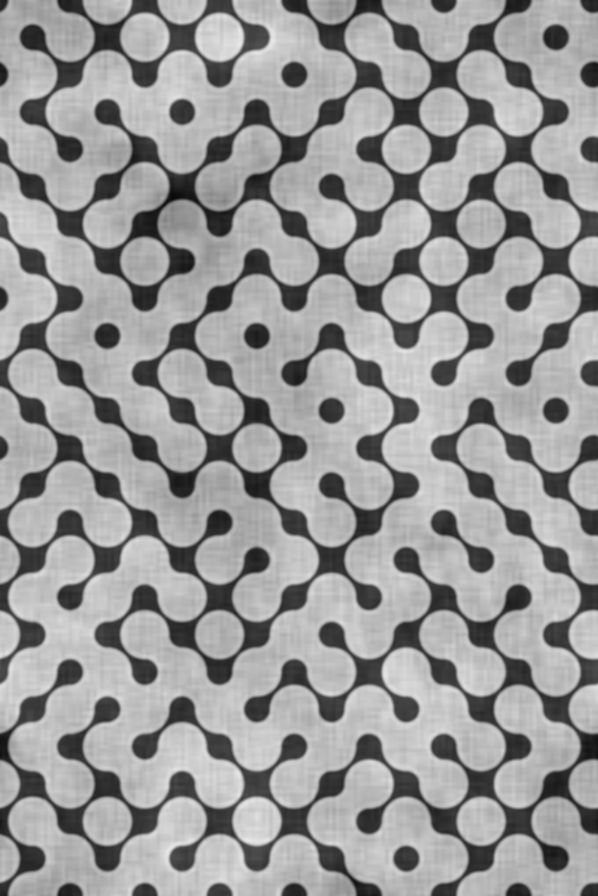
Write a Shadertoy shader that draws this pattern.

```glsl
// Checkered Truchet tiling of pale concrete discs and dark linked blobs, seamless.

// Integer hash of a lattice point, 0 to 1
float hash(vec2 p, float seed) {
    uvec3 q = uvec3(ivec3(vec3(p, seed))) * uvec3(1597334673u, 3812015801u, 2798796415u);
    uint n = (q.x ^ q.y ^ q.z) * 1597334673u;
    n = (n ^ (n >> 15)) * 2246822519u;
    n ^= n >> 13;
    return float(n & 65535u) / 65535.0;
}

// Value noise that wraps after a whole number of lattice steps
float noise(vec2 uv, vec2 period, float seed) {
    vec2 p = uv * period, i = floor(p), f = fract(p);
    f = f * f * (3.0 - 2.0 * f);
    vec2 a = mod(i, period), b = mod(i + 1.0, period);
    return mix(mix(hash(a, seed), hash(vec2(b.x, a.y), seed), f.x),
               mix(hash(vec2(a.x, b.y), seed), hash(b, seed), f.x), f.y);
}

float fbm(vec2 uv, vec2 period, float seed) {
    float sum = 0.0, amp = 0.5;
    for (int k = 0; k < 5; k++) {
        sum += amp * noise(uv, period, seed + float(k));
        period *= 2.0;
        amp *= 0.5;
    }
    return sum;
}

// Signed distance in cell units, positive inside the dark shape
float truchet(vec2 uv) {
    vec2 grid = vec2(16.0, 24.0);
    vec2 p = uv * grid + vec2(0.125, 0.0);
    vec2 cell = mod(floor(p), grid), f = fract(p);

    // Mirror alternate cells so pale corners always lie at (0,0) and (1,1)
    if (mod(cell.x + cell.y, 2.0) < 0.5) f.x = 1.0 - f.x;
    float toPale = min(length(f), length(1.0 - f));
    float toDark = min(length(f - vec2(1.0, 0.0)), length(f - vec2(0.0, 1.0)));

    // Each cell links either its dark corners or its pale ones
    return hash(cell, 7.0) < 0.5 ? toPale - 0.66 : 0.34 - toDark;
}

// Concrete shading around zero: clouds, mottling, stains and fine fibres
float concrete(vec2 uv) {
    float clouds = fbm(uv, vec2(3.0, 4.0), 11.0) - 0.48;
    float mottle = fbm(uv, vec2(14.0, 20.0), 23.0) - 0.48;
    float stains = smoothstep(0.58, 0.8, fbm(uv, vec2(7.0, 9.0), 37.0));
    float fibres = noise(uv, vec2(170.0, 45.0), 51.0) + noise(uv, vec2(40.0, 240.0), 53.0) - 1.0;
    return 0.26 * clouds + 0.2 * mottle - 0.12 * stains + 0.06 * fibres;
}

void mainImage(out vec4 fragColor, in vec2 fragCoord) {
    vec2 uv = fragCoord / iResolution.xy;
    float d = truchet(uv);
    float grain = concrete(uv);

    // Pale surface with a faint bright rim beside the edge
    float pale = 0.73 + grain + 0.035 * exp(-pow((d + 0.1) / 0.045, 2.0));
    float dark = 0.195 + 0.75 * grain;

    // Soft edge, never narrower than a pixel
    float soft = max(0.06, 12.0 / iResolution.x);
    float shade = mix(pale, dark, smoothstep(-soft, soft, d));
    fragColor = vec4(vec3(clamp(shade, 0.0, 1.0)), 1.0);
}
```
